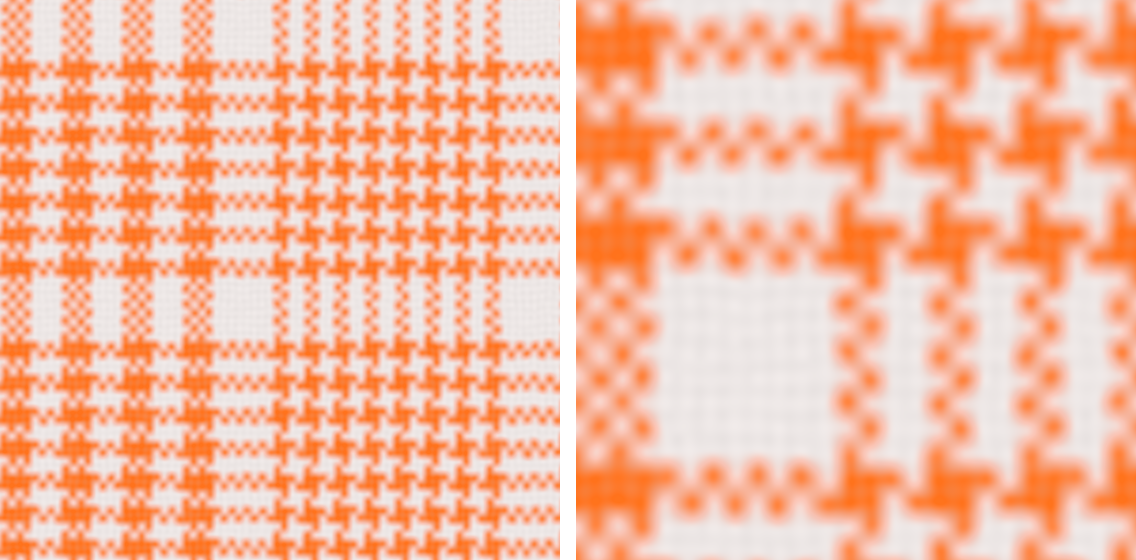
Left, the full canvas; right, a detail of the centre.
A WebGL 1 fragment shader for this texture:

```glsl
precision highp float;

uniform vec2 u_resolution;

const vec2 TILE_THREADS = vec2(74.0, 34.0);  // warp and weft threads per repeat
const vec2 REPEATS = vec2(1.0, 2.0);
const vec2 THREAD_SHIFT = vec2(0.15, 7.5);
const float SOFTNESS = 0.66;                 // edge blur, in threads

const vec3 WHITE = vec3(0.930, 0.907, 0.902);
const vec3 BLUSH = vec3(0.980, 0.770, 0.710);
const vec3 APRICOT = vec3(0.980, 0.600, 0.420);
const vec3 ORANGE = vec3(1.000, 0.445, 0.110);

float hash(vec2 p) {
    vec3 q = fract(vec3(p.xyx) * 0.1031);
    q += dot(q, q.yzx + 33.33);
    return fract((q.x + q.y) * q.z);
}

// Value noise that wraps after the given period
float noise(vec2 p, vec2 period, float seed) {
    vec2 i = floor(p);
    vec2 f = fract(p);
    f = f * f * (3.0 - 2.0 * f);
    float a = hash(mod(i, period) + seed);
    float b = hash(mod(i + vec2(1.0, 0.0), period) + seed);
    float c = hash(mod(i + vec2(0.0, 1.0), period) + seed);
    float d = hash(mod(i + 1.0, period) + seed);
    return mix(mix(a, b, f.x), mix(c, d, f.x), f.y);
}

// Four wide stripes, a gap, eight narrow stripes, a gap
float warpDye(float column) {
    float wide = step(column, 27.5) * step(mod(column, 8.0), 3.5);
    float narrow = step(35.5, column) * step(column, 65.5) * step(mod(column, 4.0), 1.5);
    return wide + narrow;
}

// Seven narrow stripes, then a gap
float weftDye(float row) {
    return step(row, 25.5) * step(mod(row, 4.0), 1.5);
}

// Soft box of the given half size around zero
float softBox(vec2 d, vec2 halfSize, float blur) {
    vec2 w = smoothstep(-blur, blur, d + halfSize) - smoothstep(-blur, blur, d - halfSize);
    return w.x * w.y;
}

// Dye seen at a point of the plain weave, blended from nearby crossings
float weaveDye(vec2 p, float blur) {
    vec2 base = floor(p);
    float dye = 0.0;
    float total = 0.0;
    for (int y = -1; y <= 1; y++) {
        for (int x = -1; x <= 1; x++) {
            vec2 cell = base + vec2(float(x), float(y));
            vec2 id = mod(cell, TILE_THREADS);
            float weftUp = 1.0 - mod(id.x + id.y, 2.0);
            // The upper yarn floats a little past its crossing
            vec2 size = mix(vec2(0.47, 0.56), vec2(0.57, 0.47), weftUp);
            float weight = softBox(p - cell - 0.5, size, blur);
            float strength = 0.93 + 0.12 * hash(id + 7.0);
            dye += weight * strength * mix(warpDye(id.x), weftDye(id.y), weftUp);
            total += weight;
        }
    }
    return dye / total;
}

vec3 dyeColor(float dye) {
    vec3 color = mix(WHITE, BLUSH, smoothstep(0.0, 0.3, dye) * 0.5 + clamp(dye / 0.3, 0.0, 1.0) * 0.5);
    color = mix(color, APRICOT, clamp((dye - 0.3) / 0.37, 0.0, 1.0));
    return mix(color, ORANGE, clamp((dye - 0.67) / 0.33, 0.0, 1.0));
}

void main() {
    vec2 uv = gl_FragCoord.xy / u_resolution;
    vec2 p = vec2(uv.x, 1.0 - uv.y) * TILE_THREADS * REPEATS - THREAD_SHIFT;

    // Uneven yarn
    vec2 period = TILE_THREADS * 0.5;
    vec2 wobble = vec2(noise(p * 0.5, period, 3.0), noise(p * 0.5, period, 51.0)) - 0.5;
    vec2 q = p + 0.32 * wobble;

    // Pinholes between threads lighten the dye and shade the white
    vec2 ridge = 0.5 - 0.5 * cos(6.2831853 * q);
    float gap = 1.0 - 0.5 * (ridge.x + ridge.y);
    float dye = weaveDye(q, SOFTNESS) * (1.03 - 0.15 * gap);

    float grain = noise(p * 2.0, TILE_THREADS * 2.0, 19.0) - 0.5;
    float shade = 1.01 - 0.025 * gap + 0.015 * grain;
    gl_FragColor = vec4(dyeColor(dye) * shade, 1.0);
}
```
